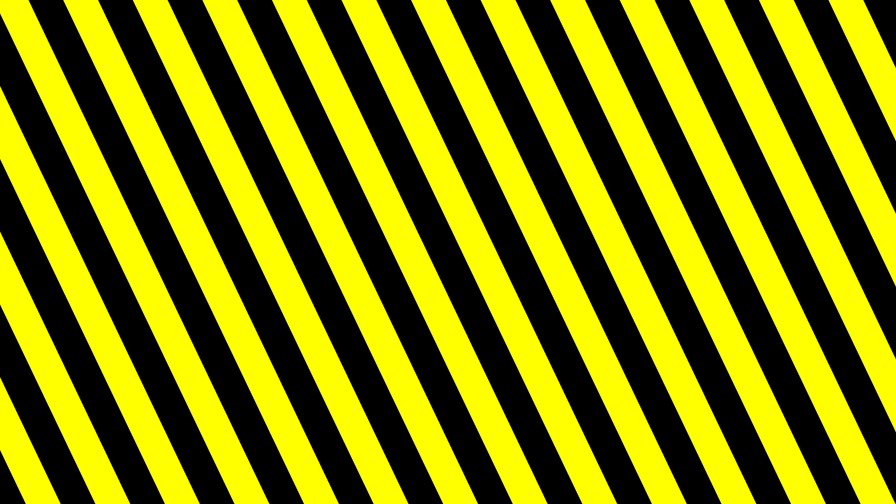
Give the GLSL for this pattern, as a Shadertoy shader.

```glsl
// Yellow and black diagonal hazard stripes leaning down to the right.

// Signed distance to the nearest yellow stripe, negative inside it.
float stripeDistance(vec2 p)
{
    const float period = 0.13803;     // horizontal spacing, in canvas heights
    const float halfWidth = 0.0346;   // half of a yellow stripe, horizontally
    const float lean = 0.478;         // sideways shift per unit of descent

    // Slide each row so that the slanted stripes become vertical
    float x = p.x - lean * (1.0 - p.y) - 0.0219;
    float fromCentre = abs(fract(x / period + 0.5) - 0.5) * period;

    // Turn the horizontal distance into a perpendicular one
    return (fromCentre - halfWidth) * inversesqrt(1.0 + lean * lean);
}

void mainImage(out vec4 fragColor, in vec2 fragCoord)
{
    vec2 p = fragCoord / iResolution.y;
    float pixel = 1.0 / iResolution.y;

    // Blend across about one pixel at each edge
    float yellow = clamp(0.5 - stripeDistance(p) / (1.1 * pixel), 0.0, 1.0);
    fragColor = vec4(vec3(1.0, 1.0, 0.0) * yellow, 1.0);
}
```
